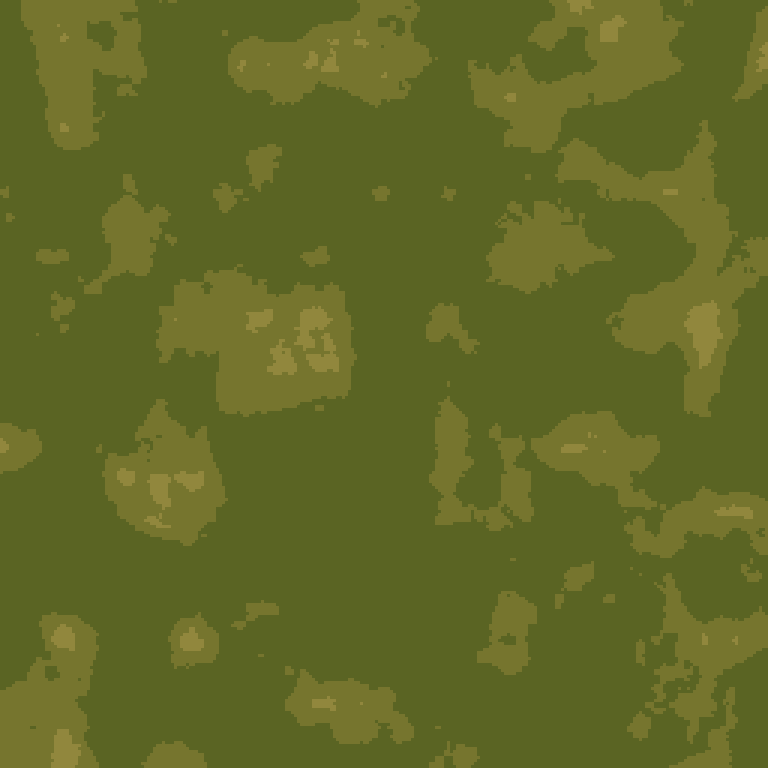
Reproduce this texture procedurally as a Shadertoy shader.

```glsl
// Mossy camouflage ground: olive patches with pale cores on a dark green base.
// Fractal value noise is sampled on a coarse square grid, then cut by two
// thresholds into three flat colours.

#define GRID_CELLS 256.0
#define PATCH_FREQUENCY 12.0
#define OCTAVES 5
#define GAIN 0.5
#define PATCH_LEVEL 0.561
#define CORE_LEVEL 0.738
#define SEED 37u
#define MOSS_GREEN vec3(0.352, 0.392, 0.138)
#define DRY_OLIVE vec3(0.462, 0.458, 0.182)
#define PALE_STRAW vec3(0.570, 0.530, 0.240)

// Integer hash of a lattice point, 0 to 1
float hash(ivec2 point, uint layer) {
    uint h = uint(point.x) * 0x9E3779B1u ^ uint(point.y) * 0x85EBCA77u;
    h ^= (layer + SEED) * 0xC2B2AE3Du;
    h = (h ^ (h >> 16)) * 0x7FEB352Du;
    h = (h ^ (h >> 15)) * 0x846CA68Bu;
    h ^= h >> 16;
    return float(h >> 8) / 16777216.0;
}

float valueNoise(vec2 p, uint layer) {
    ivec2 corner = ivec2(floor(p));
    vec2 blend = smoothstep(0.0, 1.0, fract(p));
    float bottom = mix(hash(corner, layer), hash(corner + ivec2(1, 0), layer), blend.x);
    float top = mix(hash(corner + ivec2(0, 1), layer), hash(corner + ivec2(1, 1), layer), blend.x);
    return mix(bottom, top, blend.y);
}

// Normalised sum of octaves
float fractalNoise(vec2 p) {
    float sum = 0.0, total = 0.0, weight = 1.0;
    for (int i = 0; i < OCTAVES; i++) {
        sum += weight * valueNoise(p, uint(i));
        total += weight;
        weight *= GAIN;
        p *= 2.0;
    }
    return sum / total;
}

// Flat colour of the grid cell that holds this canvas position
vec3 groundColour(vec2 position) {
    vec2 cellCentre = (floor(position * GRID_CELLS) + 0.5) / GRID_CELLS;
    float height = fractalNoise(cellCentre * PATCH_FREQUENCY);
    vec3 colour = mix(MOSS_GREEN, DRY_OLIVE, step(PATCH_LEVEL, height));
    return mix(colour, PALE_STRAW, step(CORE_LEVEL, height));
}

void mainImage(out vec4 fragColor, in vec2 fragCoord) {
    // Four samples per pixel smooth the cell edges at any canvas size
    vec3 colour = vec3(0.0);
    for (int i = 0; i < 4; i++) {
        vec2 offset = vec2(i % 2, i / 2) * 0.5 - 0.25;
        colour += 0.25 * groundColour((fragCoord + offset) / iResolution.y);
    }
    fragColor = vec4(colour, 1.0);
}
```
